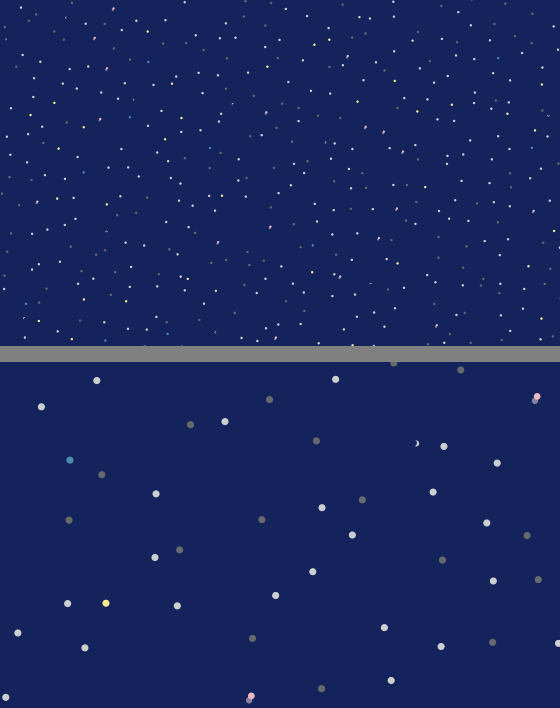
Top: the whole. Bottom: its middle third, enlarged.
A Shadertoy shader for this texture:

```glsl
// Small round confetti dots scattered over a flat navy ground.
// A tilted, staggered grid gives each cell one jittered dot; a hash picks
// its kind: pale, grey, yellow, teal, a pink pair or a tiny sliver.

const vec3 NAVY     = vec3(0.082, 0.137, 0.361);
const vec3 PALE     = vec3(0.80, 0.81, 0.82);
const vec3 GREY     = vec3(0.40, 0.41, 0.43);
const vec3 YELLOW   = vec3(0.97, 0.91, 0.58);
const vec3 TEAL     = vec3(0.30, 0.55, 0.66);
const vec3 PINK     = vec3(0.93, 0.72, 0.76);
const vec3 LAVENDER = vec3(0.52, 0.51, 0.62);

const float CELL   = 0.0625;   // grid spacing, in canvas heights
const float RADIUS = 0.0034;   // dot radius, in canvas heights
const float JITTER = 0.74;     // share of the cell a dot may wander over
const float TILT   = 0.28;     // grid rotation in radians

vec3 hash3(vec2 cell) {
    vec3 q = fract(cell.xyx * vec3(0.1031, 0.1030, 0.0973));
    q += dot(q, q.yxz + 33.33);
    return fract((q.xxy + q.yzz) * q.zyx);
}

float circle(vec2 p, float radius) {
    return length(p) - radius;
}

// Coverage of a shape from its signed distance
float cover(float dist, float pixel) {
    return 1.0 - smoothstep(-0.6 * pixel, 0.6 * pixel, dist);
}

mat2 rotation(float angle) {
    float c = cos(angle), s = sin(angle);
    return mat2(c, s, -s, c);
}

vec3 dotColour(float kind) {
    if (kind < 0.51) return PALE;
    if (kind < 0.82) return GREY;
    if (kind < 0.90) return YELLOW;
    return TEAL;
}

// Paint one dot, pair or sliver over the ground; p is relative to its centre
vec3 paintDot(vec3 ground, vec2 p, float kind, float angle, float pixel) {
    if (kind < 0.93) {
        return mix(ground, dotColour(kind), cover(circle(p, RADIUS), pixel));
    }
    if (kind < 0.975) {
        vec2 offset = RADIUS * vec2(0.32, 0.62);
        vec3 under = mix(ground, LAVENDER, cover(circle(p + offset, RADIUS * 0.9), pixel));
        return mix(under, PINK, cover(circle(p - offset, RADIUS * 0.95), pixel));
    }
    vec2 bite = RADIUS * 0.8 * vec2(cos(angle), sin(angle));
    float sliver = max(circle(p, RADIUS * 0.85), -circle(p - bite, RADIUS));
    return mix(ground, PALE, cover(sliver, pixel));
}

void mainImage(out vec4 fragColor, in vec2 fragCoord) {
    float pixel = 1.0 / iResolution.y;
    vec2 p = fragCoord * pixel;

    // Tilted grid with every row shifted by its own amount
    vec2 grid = rotation(TILT) * p / CELL + 40.0;
    grid.x += hash3(vec2(floor(grid.y), 7.0)).x;
    vec2 cell = floor(grid);

    // Jittered centre, turned back so that pairs keep one direction
    vec3 place = hash3(cell);
    vec3 style = hash3(cell + 71.0);
    vec2 centre = 0.5 + JITTER * (place.xy - 0.5);
    vec2 local = rotation(-TILT) * (fract(grid) - centre) * CELL;

    vec3 colour = NAVY;
    if (place.z < 0.96) {
        colour = paintDot(colour, local, style.x, style.y * 6.2832, pixel);
    }
    fragColor = vec4(colour, 1.0);
}
```
